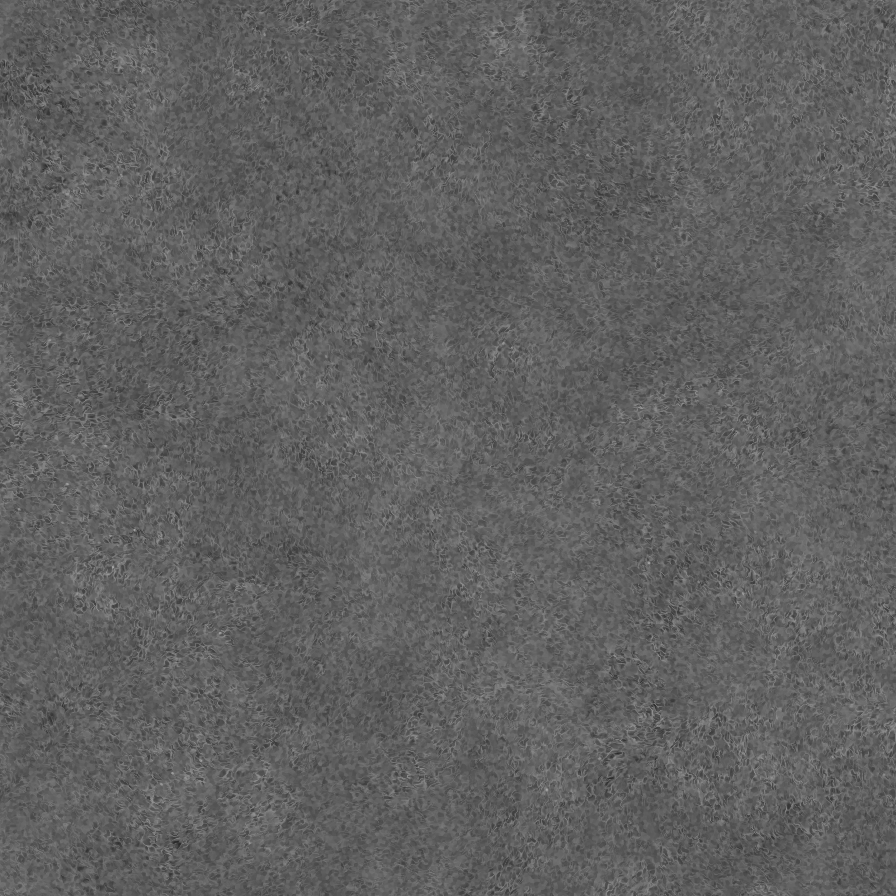
A WebGL 2 fragment shader for this texture:

```glsl
#version 300 es
precision highp float;
// Worn grey leather: soft tonal patches, fine directional creases, dark pits and pale scuffs.

uniform vec2 u_resolution;
out vec4 fragColor;

// Two random values in 0..1 for an integer lattice cell.
vec2 hash2(vec2 cell) {
    uvec2 v = uvec2(ivec2(cell)) * 1664525u + 1013904u;
    v.x += v.y * 1664525u;
    v.y += v.x * 1664525u;
    v ^= v >> 16u;
    v.x += v.y * 1664525u;
    v.y += v.x * 1664525u;
    v ^= v >> 16u;
    return vec2(v & 65535u) / 65535.0;
}

// Cellular noise with blended cell values, centred on zero.
float softCells(vec2 p, float sharpness) {
    vec2 base = floor(p);
    float total = 0.0;
    float weightSum = 0.0;
    for (int y = -1; y <= 1; y++) {
        for (int x = -1; x <= 1; x++) {
            vec2 cell = base + vec2(x, y);
            vec2 offset = cell + hash2(cell) - p;
            float weight = exp(-sharpness * dot(offset, offset));
            total += weight * hash2(cell + 517.0).x;
            weightSum += weight;
        }
    }
    return total / weightSum - 0.5;
}

// Cells stretched along an angle: nearest distance, second distance, cell id.
vec3 stretchedCells(vec2 p, float angle, vec2 stretch) {
    vec2 base = floor(p);
    vec2 along = vec2(cos(angle), sin(angle));
    vec2 across = vec2(-along.y, along.x);
    vec3 nearest = vec3(9.0, 9.0, 0.0);
    for (int y = -2; y <= 2; y++) {
        for (int x = -2; x <= 2; x++) {
            vec2 cell = base + vec2(x, y);
            vec2 offset = cell + hash2(cell) - p;
            float d = length(vec2(dot(offset, along), dot(offset, across)) * stretch);
            if (d < nearest.x) {
                nearest = vec3(d, nearest.x, hash2(cell + 911.0).x);
            } else {
                nearest.y = min(nearest.y, d);
            }
        }
    }
    return nearest;
}

// Bright ridge where two cells meet.
float ridge(vec3 cells, float width) {
    return 1.0 - smoothstep(0.02, width, cells.y - cells.x);
}

// Broad and small tonal clouds, with a sine warp to loosen their outlines.
float patches(vec2 p) {
    vec2 q = p + 0.012 * sin(p.yx * 31.0 + 2.0 * sin(p * 17.0));
    return 0.036 * softCells(q * 8.0, 7.0)
         + 0.036 * softCells(q * 19.0 + 40.0, 6.0)
         + 0.030 * softCells(q * 46.0 + 90.0, 5.0);
}

void main() {
    vec2 p = gl_FragCoord.xy / min(u_resolution.x, u_resolution.y);

    // Local grain direction and wear.
    float angle = 0.4 + 5.0 * softCells(p * 6.0 + 20.0, 7.0);
    float tone = patches(p);
    float wear = smoothstep(-0.35, 0.4, softCells(p * 13.0 + 60.0, 6.0) + 5.0 * tone);

    // Jittered position roughens the crease outlines.
    vec2 jitter = vec2(softCells(p * 190.0 + 11.0, 6.0), softCells(p * 190.0 + 333.0, 6.0));
    vec2 rough = p + 0.006 * jitter;

    // Fine broken creases and longer faint wrinkles.
    float breaks = clamp(1.0 + 2.2 * softCells(p * 110.0 + 25.0, 6.0), 0.2, 1.8);
    float crease = ridge(stretchedCells(rough * 150.0, angle, vec2(0.65, 1.4)), 0.4);
    float wrinkle = ridge(stretchedCells(rough * 95.0 + 30.0, angle, vec2(0.5, 1.6)), 0.28);
    float grey = 0.374 + tone;
    grey += mix(0.045, 0.085, wear) * breaks * (crease - 0.47);
    grey += mix(0.015, 0.045, wear) * breaks * (wrinkle - 0.28);

    // Powdery surface grain.
    grey += 0.105 * softCells(p * 270.0, 9.0);

    // Dark pits gathered in a few areas.
    vec3 pit = stretchedCells(rough * 92.0 + 70.0, angle + 0.5, vec2(0.75, 1.3));
    float pitArea = smoothstep(0.18, 0.36, softCells(p * 8.0 + 130.0, 6.0));
    float pitShape = (1.0 - smoothstep(0.1, 0.4, pit.x)) * smoothstep(0.3, 0.7, pit.z);
    grey -= 0.09 * pitArea * pitShape;

    // Sparse pale scuffs on worn spots.
    vec3 scuff = stretchedCells(p * 130.0 + 200.0, angle, vec2(0.8, 1.2));
    float scuffShape = 1.0 - smoothstep(0.08, 0.3, scuff.x);
    grey += 0.18 * scuffShape * step(0.99, scuff.z) * wear;

    fragColor = vec4(vec3(clamp(grey, 0.0, 1.0)), 1.0);
}
```
